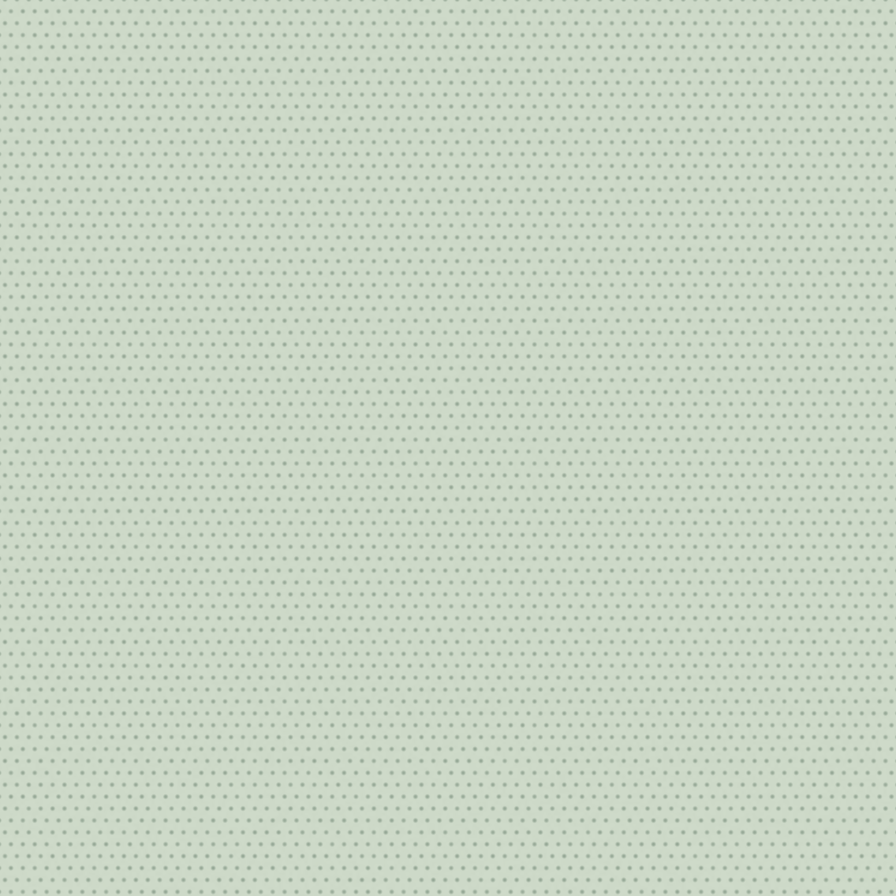
Give the GLSL for this pattern, as a Shadertoy shader.

```glsl
// Pale sage ground with fine, soft grey-green pin dots in staggered rows.

float hash(vec2 p) {
    vec3 q = fract(vec3(p.xyx) * 0.1031);
    q += dot(q, q.yzx + 33.33);
    return fract((q.x + q.y) * q.z);
}

float valueNoise(vec2 p) {
    vec2 cell = floor(p);
    vec2 f = fract(p);
    f = f * f * (3.0 - 2.0 * f);
    return mix(mix(hash(cell), hash(cell + vec2(1.0, 0.0)), f.x),
               mix(hash(cell + vec2(0.0, 1.0)), hash(cell + 1.0), f.x), f.y);
}

void mainImage(out vec4 fragColor, in vec2 fragCoord) {
    vec2 uv = fragCoord / iResolution.y;

    // Staggered grid: rows run downwards and odd rows shift by half a pitch
    vec2 grid = vec2(uv.x, 1.0 - uv.y) * 75.3 + vec2(0.0, 0.05);
    float row = floor(grid.y + 0.5);
    grid.x -= 0.42 + 0.5 * mod(row, 2.0);
    vec2 dotId = vec2(floor(grid.x + 0.5), row);
    float radius = length(grid - dotId);

    // Soft dots with a slight change of strength from one to the next
    float pixel = 75.3 / iResolution.y;
    float ink = 1.0 - smoothstep(0.03, max(0.28, 1.5 * pixel), radius);
    ink *= 0.93 + 0.14 * hash(dotId + 7.0);

    // Faint paper grain
    float grain = valueNoise(uv * 240.0) - 0.5;

    vec3 ground = vec3(0.805, 0.852, 0.785);
    vec3 dotColor = vec3(0.60, 0.67, 0.60);
    vec3 color = mix(ground, dotColor, ink) + 0.01 * grain;
    fragColor = vec4(color, 1.0);
}
```
